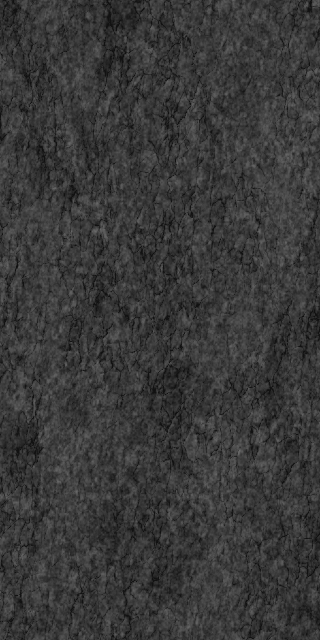
Give the GLSL for this texture, as a Shadertoy shader.

```glsl
const float BASE_TONE = 0.246;
const float LEAN = 0.07;                       // sideways drift of the grain
const vec2 LARGE_PLATES = vec2(33.0, 13.0);    // plates per canvas width
const vec2 SMALL_PLATES = vec2(66.0, 34.0);
const float CRACK_WIDTH = 0.0014;
const float CRACK_DEPTH = 0.098;
const float RIM_WIDTH = 0.004;
const float RIM_LIGHT = 0.06;
const vec2 LIGHT_DIR = vec2(-0.6, 0.8);
const float BROAD_CONTRAST = 0.085;
const float MOTTLE_CONTRAST = 0.19;
const float GRAIN_CONTRAST = 0.10;
const float LICHEN_LIGHT = 0.04;
const float STAIN_DEPTH = 0.05;

float hash(vec2 p) {
    vec3 q = fract(p.xyx * 0.1031);
    q += dot(q, q.yzx + 33.33);
    return fract((q.x + q.y) * q.z);
}

vec2 hash2(vec2 p) {
    return vec2(hash(p + 17.3), hash(p + 71.9));
}

float noise(vec2 p) {
    vec2 i = floor(p), f = fract(p);
    f = f * f * (3.0 - 2.0 * f);
    return mix(mix(hash(i), hash(i + vec2(1, 0)), f.x),
               mix(hash(i + vec2(0, 1)), hash(i + vec2(1, 1)), f.x), f.y);
}

float fbm(vec2 p) {
    float sum = 0.0, amp = 0.5;
    for (int i = 0; i < 4; i++) {
        sum += amp * noise(p);
        p = mat2(1.6, 1.2, -1.2, 1.6) * p + 11.7;
        amp *= 0.5;
    }
    return sum / 0.9375;
}

// Stretched Voronoi plates: x = distance to edge, y = plate id, z = edge lighting
vec3 plates(vec2 p, vec2 scale) {
    vec2 q = p * scale, cell = floor(q), f = fract(q);
    vec2 nearest = vec2(0), nearestCell = vec2(0);
    float best = 8.0;
    for (int y = -1; y <= 1; y++)
    for (int x = -1; x <= 1; x++) {
        vec2 g = vec2(x, y);
        vec2 r = g + hash2(cell + g) - f;
        if (dot(r, r) < best) {
            best = dot(r, r);
            nearest = r;
            nearestCell = g;
        }
    }
    float edge = 8.0, lit = 0.0;
    for (int y = -2; y <= 2; y++)
    for (int x = -2; x <= 2; x++) {
        vec2 g = nearestCell + vec2(x, y);
        vec2 r = g + hash2(cell + g) - f;
        vec2 gap = r - nearest;
        if (dot(gap, gap) > 1e-5) {
            vec2 n = normalize(gap) * scale;
            float d = dot(0.5 * (r + nearest), normalize(gap)) / length(n);
            if (d < edge) {
                edge = d;
                lit = dot(normalize(n), LIGHT_DIR);
            }
        }
    }
    return vec3(edge, hash(cell + nearestCell + 5.1), lit);
}

float line(float d, float width, float pixel) {
    return 1.0 - smoothstep(width - 0.6 * pixel, width + 0.8 * pixel, d);
}

void mainImage(out vec4 fragColor, in vec2 fragCoord) {
    vec2 p = fragCoord / iResolution.x;
    float pixel = 1.0 / iResolution.x;

    // Leaning, ragged bark coordinates
    vec2 b = p + 3.0;
    b.x -= LEAN * p.y + 0.06 * fbm(p * vec2(3.0, 2.0));
    vec2 ragged = vec2(fbm(b * vec2(55, 34)), fbm(b * vec2(50, 40) + 40.0)) - 0.5;
    vec2 w = b + ragged * vec2(0.022, 0.032);

    // Broad tone, mottling and fine grain
    float mottle = fbm(b * vec2(90, 58));
    float grain = noise(p * 170.0 + 9.0);
    float tone = BASE_TONE;
    tone += BROAD_CONTRAST * (fbm(b * vec2(5.0, 1.8) + 4.0) - 0.5);
    tone += MOTTLE_CONTRAST * (mottle - 0.5);
    tone += GRAIN_CONTRAST * (grain - 0.5);

    // Pale lichen flecks
    float lichen = smoothstep(0.54, 0.62, fbm(b * vec2(32, 22) + 60.0));
    tone += LICHEN_LIGHT * lichen * smoothstep(0.35, 0.65, mottle);

    // Flaking plates in two sizes, each with broken cracks
    float roughness = smoothstep(0.34, 0.56, fbm(b * vec2(9.0, 3.0) + 20.0));
    for (int i = 0; i < 2; i++) {
        vec3 plate = plates(w + float(i) * 5.3, i == 0 ? LARGE_PLATES : SMALL_PLATES);
        float gaps = noise(b * vec2(44, 24) + float(i) * 30.0);
        float strength = smoothstep(0.15, 0.6, gaps) * mix(0.5, 1.0, roughness);
        strength *= i == 0 ? 1.0 : 0.6;
        float width = CRACK_WIDTH * (0.5 + gaps);
        tone += 0.05 * (plate.y - 0.5) * strength;
        tone += RIM_LIGHT * plate.z * strength * exp(-plate.x / RIM_WIDTH);
        tone -= CRACK_DEPTH * strength * line(plate.x, width, pixel);
    }

    // Long upright fissures
    float fissure = abs(fbm(w * vec2(12.0, 1.6) + 80.0) - 0.5) / 14.0;
    float opening = smoothstep(0.45, 0.68, noise(b * vec2(9.0, 3.0) + 15.0));
    tone -= 0.06 * opening * line(fissure, 0.0012, pixel);

    // Soft dark stains
    float stain = smoothstep(0.57, 0.76, fbm(b * vec2(9.0, 4.5) + 33.0));
    tone -= STAIN_DEPTH * stain;

    fragColor = vec4(vec3(clamp(tone, 0.07, 0.46)), 1.0);
}
```
